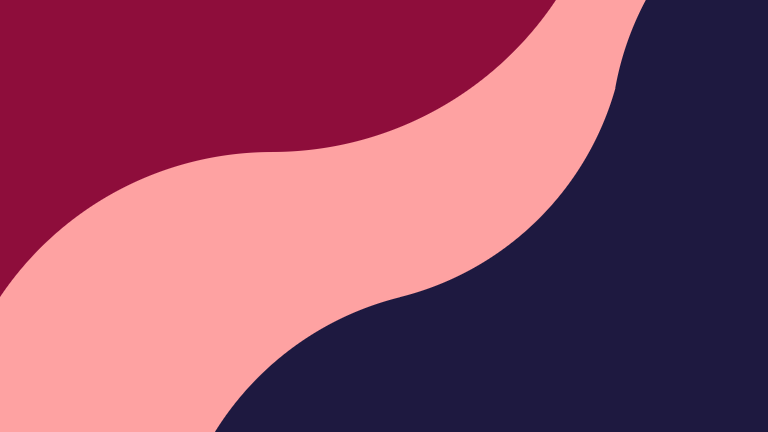
Reproduce this background procedurally as a Shadertoy shader.

```glsl
const vec3 PINK    = vec3(0.995, 0.635, 0.635);
const vec3 NAVY    = vec3(0.118, 0.098, 0.251);
const vec3 CRIMSON = vec3(0.557, 0.051, 0.231);

// Arcs as (centre.xy, radius), in units of the canvas height
const vec3 CRIMSON_LEFT  = vec3(0.6296, -0.1102, 0.7583);
const vec3 CRIMSON_RIGHT = vec3(0.6296, 1.4382, 0.7900);
const vec3 NAVY_LOW      = vec3(1.0949, -0.3704, 0.7030);
const vec3 NAVY_MIDDLE   = vec3(0.7593, 0.9829, 0.6910);
const vec3 NAVY_TOP      = vec3(2.1076, 0.6731, 0.6944);

// Places where one arc hands over to the next
const float CRIMSON_JOIN_X  = 0.6296;
const float NAVY_JOIN_X     = 0.9259;
const float NAVY_JOIN_Y     = 0.7963;

// Signed distance to a circle, negative inside
float circle(vec2 p, vec3 arc) {
    return length(p - arc.xy) - arc.z;
}

// Negative on the crimson side of the upper wave
float crimsonEdge(vec2 p) {
    return p.x < CRIMSON_JOIN_X ? -circle(p, CRIMSON_LEFT)
                                : circle(p, CRIMSON_RIGHT);
}

// Negative on the navy side of the lower wave
float navyEdge(vec2 p) {
    if (p.y > NAVY_JOIN_Y) return circle(p, NAVY_TOP);
    return p.x < NAVY_JOIN_X ? circle(p, NAVY_LOW)
                             : -circle(p, NAVY_MIDDLE);
}

// Smooth coverage of a shape over one pixel
float coverage(float distance, float pixel) {
    return clamp(0.5 - distance / pixel, 0.0, 1.0);
}

void mainImage(out vec4 fragColor, in vec2 fragCoord) {
    float pixel = 1.0 / iResolution.y;
    vec2 p = fragCoord * pixel;

    // Layer the two flat shapes over the band
    vec3 color = mix(PINK, CRIMSON, coverage(crimsonEdge(p), pixel));
    color = mix(color, NAVY, coverage(navyEdge(p), pixel));

    fragColor = vec4(color, 1.0);
}
```
